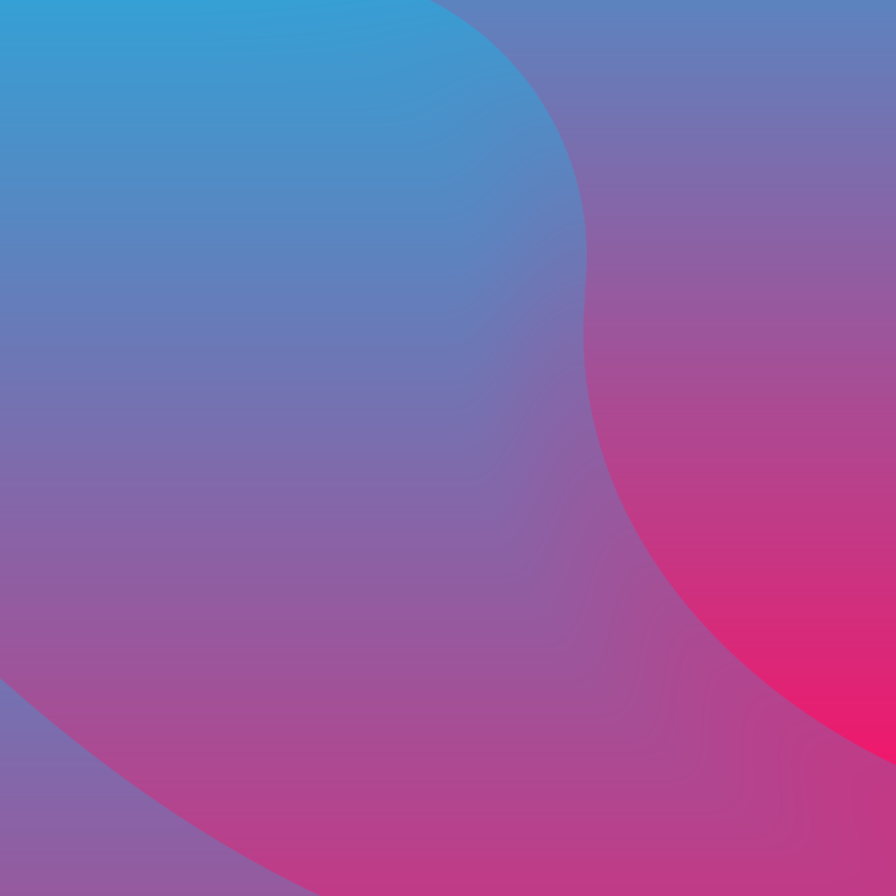
Give the GLSL for this background, as a three.js fragment shader.

```glsl
// Soft blue-to-pink gradient sheets: a wide wavy band between two curved corners.
#define SKY vec3(0.208, 0.627, 0.835)
#define PINK vec3(0.941, 0.094, 0.424)
#define EDGE 0.0012
#define JOIN_HEIGHT 0.672
#define GLOW_WIDTH 0.155
#define GLOW_STRENGTH 0.10

varying vec2 vUv;

vec3 ramp(float t) {
  return mix(SKY, PINK, clamp(t, 0.0, 1.0));
}

float ellipseDistance(vec2 p, vec2 radii) {
  float k = length(p / radii);
  return k * (k - 1.0) / length(p / (radii * radii));
}

// Signed distance to the S-shaped border, positive on its right side
float waveDistance(vec2 p) {
  vec2 bulge = p - vec2(0.3333, 0.7135);
  bulge.x = max(bulge.x, 0.0);
  float upper = length(bulge) - 0.3216;
  float lower = -ellipseDistance(p - vec2(1.4063, 0.6289), vec2(0.7552, 0.5729));
  return p.y > JOIN_HEIGHT ? upper : lower;
}

// Signed distance to the lower-left curve, positive below it
float cornerDistance(vec2 p) {
  float curve = 0.2435 - 0.891 * p.x + 0.59 * p.x * p.x;
  float slope = -0.891 + 1.18 * p.x;
  return (curve - p.y) / sqrt(1.0 + slope * slope);
}

void main() {
  vec2 p = vUv;
  float depth = 1.0 - p.y;
  float wave = waveDistance(p);

  // Main band, warmed gently along its right border
  float glow = smoothstep(-GLOW_WIDTH, 0.0, wave);
  glow *= smoothstep(-0.2, 0.45, depth) * smoothstep(0.2, 0.6, p.x);
  vec3 color = ramp(0.75 * depth + GLOW_STRENGTH * glow);

  // Right and lower-left sheets
  vec3 rightSheet = ramp(0.21 + 0.925 * depth);
  vec3 cornerSheet = ramp(0.33 + 0.78 * (depth - 0.7565));
  color = mix(color, rightSheet, smoothstep(-EDGE, EDGE, wave));
  color = mix(color, cornerSheet, smoothstep(-EDGE, EDGE, cornerDistance(p)));

  gl_FragColor = vec4(color, 1.0);
}
```
